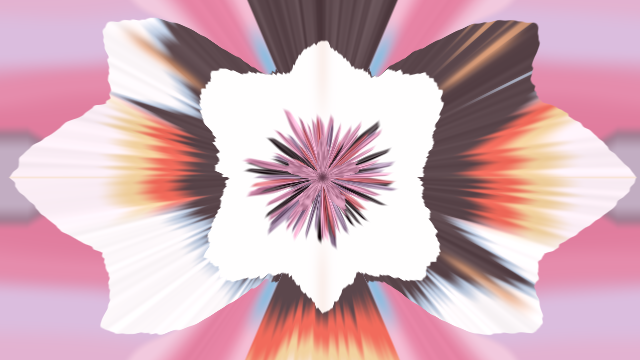
Give the GLSL for this background, as a WebGL 2 fragment shader.

```glsl
#version 300 es
precision highp float;

uniform vec2 u_resolution;
out vec4 fragColor;

#define CENTER vec2(0.007, 0.007)
#define WEDGE_ANGLE 1.17
#define BURST_RADIUS 0.26
#define DARK vec3(0.36, 0.28, 0.30)
#define RED vec3(0.95, 0.42, 0.36)
#define YELLOW vec3(0.95, 0.82, 0.62)
#define PALE vec3(0.99, 0.94, 0.97)
#define PINK vec3(0.88, 0.49, 0.62)
#define LILAC vec3(0.86, 0.74, 0.87)
#define SLATE vec3(0.72, 0.78, 0.87)
#define TAN vec3(0.88, 0.62, 0.46)

const float TAU = 6.2831853;

float hash(vec2 p) {
    p = fract(p * vec2(0.1031, 0.1137));
    p += dot(p, p.yx + 33.33);
    return fract((p.x + p.y) * p.x * 17.7);
}

float noise(vec2 p) {
    vec2 i = floor(p), f = fract(p);
    f = f * f * (3.0 - 2.0 * f);
    i += 200.0;
    return mix(mix(hash(i), hash(i + vec2(1, 0)), f.x),
               mix(hash(i + vec2(0, 1)), hash(i + vec2(1, 1)), f.x), f.y);
}

float bump(float x, float center, float width) {
    float d = (x - center) / width;
    return exp(-d * d);
}

// Glowing ramp from shadow through fire to pale petal
vec3 heat(float q) {
    vec3 c = mix(DARK, RED, smoothstep(0.0, 0.3, q));
    c = mix(c, YELLOW, smoothstep(0.35, 0.65, q));
    return mix(c, PALE, smoothstep(0.65, 1.05, q));
}

// Outline radii, by angle folded into one quadrant
float outerRadius(float a) {
    return mix(0.645, 0.32, smoothstep(0.69, 1.1, a))
         + 0.235 * max(0.0, 1.0 - a / 0.33) + 0.085 * bump(a, 0.61, 0.1);
}

float innerRadius(float a) {
    return 0.285 + 0.13 * bump(a, 0.7, 0.34) + 0.095 * bump(a, 1.57, 0.23);
}

// Soft bands flowing to both sides, with pink petals above and below
vec3 backdrop(vec2 p, float r, float a, float streak) {
    float x = abs(p.x), y = abs(p.y);
    float v = y - 0.06 * (0.889 - x) + 0.04 * (noise(p * vec2(3.0, 9.0)) - 0.5);
    vec3 c = mix(PINK, LILAC, smoothstep(0.24, 0.35, v));
    c = mix(c, vec3(0.89, 0.70, 0.82), smoothstep(0.40, 0.48, v));
    c = mix(c, vec3(0.92, 0.61, 0.73), 0.5 * bump(v, 0.24, 0.05));
    float mauve = y + 0.6 * max(0.0, 0.82 - x);
    vec3 mist = mix(vec3(0.76, 0.68, 0.76), vec3(0.62, 0.48, 0.56), smoothstep(0.07, 0.13, mauve));
    c = mix(c, mist, 1.0 - smoothstep(0.11, 0.15, mauve));
    vec3 petal = mix(vec3(0.95, 0.79, 0.87), PINK + 0.05 * streak, smoothstep(0.80, 0.93, a));
    petal = mix(petal, vec3(0.96, 0.74, 0.83), smoothstep(1.04, 1.15, a));
    c = mix(c, petal, smoothstep(0.76, 0.80, a + 0.03 * sin(r * 20.0)));
    return mix(c, vec3(0.52, 0.74, 0.88), 0.9 * bump(a, 1.13, 0.06) * smoothstep(0.50, 0.36, r));
}

// Streaked petals whose shadow reaches differently into each quadrant
vec3 petalColor(vec2 p, float r, float a, float streak) {
    float right = step(0.0, p.x), up = step(0.0, p.y);
    float upper = mix(0.25 * smoothstep(0.53, 0.75, a) + 0.18 * bump(a, 0.38, 0.04),
                      0.36 * smoothstep(0.12, 0.55, a), right);
    float lower = right * 0.19 * bump(a, 0.51, 0.10) - (1.0 - right) * 0.05 * smoothstep(0.2, 0.4, a);
    float q = r - 0.34 - 0.04 * right - mix(lower, upper, up) + 0.15 * (streak - 0.5);
    vec3 cool = mix(DARK, SLATE, smoothstep(0.0, 0.07, q));
    cool = mix(cool, vec3(1.0, 0.98, 0.99), smoothstep(0.05, 0.13, q));
    float track = mix(0.57, 0.64, up);
    float stripes = bump(a, track, 0.03) * smoothstep(0.35, 0.48, r) * smoothstep(0.72, 0.60, r);
    cool = mix(cool, TAN, 0.75 * stripes * max(up, right));
    float glints = smoothstep(0.58, 0.78, streak) * smoothstep(0.40, 0.62, r);
    cool = mix(cool, mix(SLATE, TAN, smoothstep(0.54, 0.62, a)), 0.75 * up * right * glints);
    float edge = mix(mix(0.14, 0.23, right), 0.29, up);
    return mix(heat(q / mix(0.26, 0.31, right)), cool, smoothstep(edge, edge + 0.11, a));
}

// Layered crystal blades around a five-pointed rosette
vec3 burst(vec3 c, float r, float th, float px) {
    for (int i = 0; i < 4; i++) {
        float layer = float(i), n = 29.0 + 8.0 * layer;
        float u = th / TAU * n + 0.37 * layer;
        float id = mod(floor(u), n), f = fract(u) - 0.5;
        float h = hash(vec2(id * 7.0 + 3.0, layer * 13.0 + 5.0));
        float tone = hash(vec2(id * 11.0 + 8.0, layer * 17.0 + 2.0));
        float len = BURST_RADIUS * mix(0.22, 0.92 - 0.06 * layer, h) * (1.0 + 0.09 * cos(2.0 * th)) + 0.04 * f;
        float width = 0.43 * (1.0 - 0.65 * smoothstep(0.55, 1.0, r / len));
        float mask = smoothstep(px, -px, (abs(f) - width) * TAU / n * r)
                   * smoothstep(len + px, len - 0.014, r);
        vec3 blade = mix(vec3(0.83, 0.55, 0.68), vec3(0.57, 0.46, 0.58), step(0.42, tone));
        blade = mix(blade, vec3(0.19, 0.14, 0.16), step(0.66, tone));
        blade = mix(blade, vec3(0.78, 0.38, 0.42), step(0.87, tone));
        blade += 0.5 * (noise(vec2(u * 6.0, r * 12.0 + id)) - 0.5);
        c = mix(c, blade, mask * 0.93);
    }
    float star = 0.025 + 0.08 * pow(abs(cos(2.5 * (th - TAU / 4.0))), 3.0);
    star += 0.022 * (noise(vec2(th * 14.0, r * 60.0)) - 0.4);
    vec3 rosette = mix(vec3(0.64, 0.40, 0.51), vec3(0.92, 0.68, 0.79), noise(vec2(th * 18.0, r * 75.0)));
    rosette = mix(vec3(0.38, 0.22, 0.29), rosette, smoothstep(0.0, 0.022, r));
    return mix(c, rosette, smoothstep(px, -px, r - star));
}

void main() {
    vec2 p = (gl_FragCoord.xy - 0.5 * u_resolution) / u_resolution.y - CENTER;
    float px = 1.3 / u_resolution.y, r = max(length(p), 1e-4);
    float th = atan(p.y, p.x), a = atan(abs(p.y), abs(p.x));
    vec2 dir = p / r;
    float streak = 0.45 * noise(dir * 17.0 + r) + 0.55 * noise(dir * 52.0 + r);
    float jag = 0.5 * noise(dir * 11.0) + 0.3 * noise(dir * 29.0) + 0.2 * noise(dir * 63.0) - 0.5;

    vec3 color = backdrop(p, r, a, streak);

    // Vertical wedges: shadow above, fire below
    vec3 wedge = DARK + 0.20 * (streak - 0.5);
    if (p.y < 0.0) wedge = heat((r - 0.35 + 0.10 * (streak - 0.5)) / mix(0.40, 0.23, smoothstep(1.2, 1.4, a)));
    color = mix(color, wedge, smoothstep(-px, px, (a - WEDGE_ANGLE) * r));

    // Outer flower
    vec3 petals = petalColor(p, r, a, streak) + 0.10 * (streak - 0.5);
    petals = mix(petals, YELLOW, 0.35 * bump(p.y, 0.0, 0.003) * smoothstep(0.3, 0.5, r));
    float outer = outerRadius(a) + 0.045 * jag;
    color = mix(color, petals, smoothstep(px, -px, r - outer) * step(a, WEDGE_ANGLE));

    // White heart with a faint vertical seam
    vec3 heart = mix(vec3(1.0, 0.995, 0.998), vec3(0.98, 0.92, 0.90), 0.7 * bump(p.x, 0.0, 0.02) * smoothstep(0.1, 0.3, r));
    float inner = innerRadius(a) * (p.y < 0.0 ? 0.95 : 1.0) + 0.045 * jag;
    color = mix(color, heart, smoothstep(px, -px, r - inner));

    color = burst(color, r, th, px);
    fragColor = vec4(clamp(color, 0.0, 1.0), 1.0);
}
```
